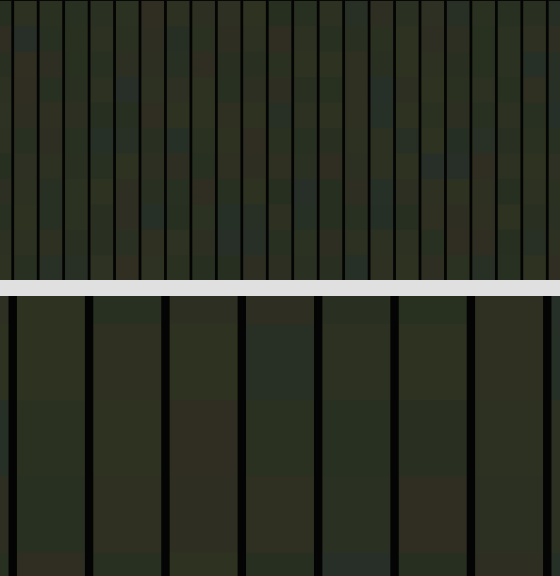
Top, the full canvas; bottom, a detail of the centre.
Write a WebGL 1 fragment shader that draws this pattern.

```glsl
precision highp float;
// Dark olive planks split by black vertical gaps, each plank tinted in square patches.

uniform vec2 u_resolution;

float hash(vec2 p) {
  vec3 q = fract(vec3(p.xyx) * 0.1031);
  q += dot(q, q.yzx + 33.33);
  return fract((q.x + q.y) * q.z);
}

// Muted tint of one patch: brown, olive, green or, less often, slate blue
vec3 patchTint(vec2 cell) {
  float hue = hash(cell + 7.0);
  vec3 tint = mix(vec3(0.190, 0.180, 0.132), vec3(0.178, 0.198, 0.130), smoothstep(0.12, 0.35, hue));
  tint = mix(tint, vec3(0.150, 0.186, 0.124), smoothstep(0.45, 0.70, hue));
  tint = mix(tint, vec3(0.150, 0.186, 0.158), smoothstep(0.80, 0.92, hue));
  return mix(tint, vec3(0.166, 0.188, 0.136), 0.6 * hash(cell + 53.0));
}

// Coverage of the region where dist is negative, softened over one pixel
float cover(float dist, float pixel) {
  return clamp(0.5 - dist / pixel, 0.0, 1.0);
}

void main() {
  // 22 planks across, 11 patches down, counted from the top left
  vec2 uv = gl_FragCoord.xy / u_resolution;
  vec2 grid = vec2(uv.x, 1.0 - uv.y) * vec2(22.0, 11.0);
  vec2 pixel = vec2(22.0, 11.0) / u_resolution;

  // Patches, blended across the nearest horizontal seam
  float plank = floor(grid.x + 0.5);
  float patchY = grid.y - 0.03;
  float seam = floor(patchY + 0.5);
  vec3 color = mix(patchTint(vec2(plank, seam)), patchTint(vec2(plank, seam - 1.0)),
                   cover(patchY - seam, pixel.y));

  // Gaps between planks and the thin dark line along the top
  float gap = cover(abs(fract(grid.x) - 0.5) - 0.055, pixel.x);
  float topLine = cover(grid.y - 0.035, pixel.y);
  color = mix(color, vec3(0.012, 0.014, 0.010), max(gap, topLine));

  gl_FragColor = vec4(color, 1.0);
}
```
